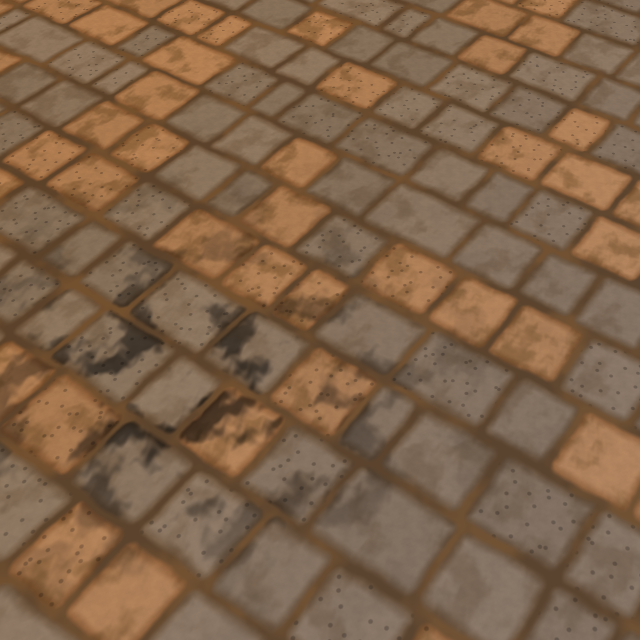
A Shadertoy shader for this texture:

```glsl
// Worn grey and orange paving stones in diagonal rows, seen in perspective.
#define HORIZON 1.068       // height of the vanishing line above the top edge
#define ROW_VANISH -2.344   // x where the rows converge
#define CROSS_VANISH 2.031  // x where the cross joints converge
#define ROW_SCALE 6.975
#define CROSS_SCALE 10.4
#define LENGTH_RATIO 1.25   // mean stone length in row widths
#define JITTER 0.55         // variation of stone length
#define JOINT 0.045         // half width of a joint
#define CORNER 0.1
#define ORANGE_SHARE 0.33
#define STAIN 0.62

const vec3 GREY = vec3(0.535, 0.455, 0.375);
const vec3 GREY_DARK = vec3(0.46, 0.375, 0.29);
const vec3 ORANGE = vec3(0.68, 0.495, 0.335);
const vec3 ORANGE_DARK = vec3(0.55, 0.395, 0.245);
const vec3 MORTAR = vec3(0.36, 0.265, 0.175);
const vec3 MORTAR_LIGHT = vec3(0.45, 0.32, 0.19);

float hash(vec2 c) {
    return fract(sin(dot(c, vec2(127.1, 311.7))) * 43758.5);
}

// Layered, rotated sines, roughly -1 to 1.
float waves(vec2 p) {
    float sum = 0.0, amp = 0.5;
    for (int i = 0; i < 5; i++) {
        sum += amp * sin(p.x + 1.6 * sin(p.y));
        p = mat2(0.8, 0.6, -0.6, 0.8) * p * 1.75 + 2.3;
        amp *= 0.62;
    }
    return sum;
}

// Distance to the nearest scattered point.
float cellular(vec2 p) {
    vec2 base = floor(p);
    float nearest = 2.0;
    for (int y = -1; y <= 1; y++)
        for (int x = -1; x <= 1; x++) {
            vec2 c = base + vec2(x, y);
            vec2 point = c + vec2(hash(c), hash(c + 37.0));
            nearest = min(nearest, distance(p, point));
        }
    return nearest;
}

// Position of a cross joint along its row.
float crossJoint(float i, float row) {
    return i + JITTER * (hash(vec2(i, row)) - 0.5);
}

float roundedBox(vec2 p, vec2 halfSize, float radius) {
    vec2 q = abs(p) - halfSize + radius;
    return length(max(q, 0.0)) + min(max(q.x, q.y), 0.0) - radius;
}

void mainImage(out vec4 fragColor, in vec2 fragCoord) {
    vec2 uv = fragCoord / iResolution.xy;

    // Project the canvas onto the ground: x along the row, y across rows.
    float depth = 1.0 - uv.y + HORIZON;
    vec2 ground = vec2(-CROSS_SCALE * (CROSS_VANISH - uv.x),
                       -ROW_SCALE * (uv.x - ROW_VANISH)) / depth;
    ground.y += 18.35;
    float pixel = fwidth(ground.y);
    vec2 bent = ground + 0.022 * vec2(waves(ground * 4.0), waves(ground.yx * 4.0 + 9.0));

    // Find the stone: row first, then the two joints around the point.
    float row = floor(bent.y);
    float along = bent.x + hash(vec2(row, 5.0));
    float i = floor(along);
    if (along < crossJoint(i, row)) i -= 1.0;
    else if (along >= crossJoint(i + 1.0, row)) i += 1.0;
    float start = crossJoint(i, row), end = crossJoint(i + 1.0, row);
    vec2 id = vec2(i, row);

    vec2 local = vec2((along - 0.5 * (start + end)) * LENGTH_RATIO, bent.y - row - 0.5);
    vec2 halfSize = vec2(0.5 * (end - start) * LENGTH_RATIO, 0.5);
    float gap = JOINT * (0.6 + 0.8 * hash(id + 11.0));
    float d = roundedBox(local, halfSize - gap, CORNER);

    // Stone colour; pairs of neighbours tend to agree.
    float pick = hash(mix(id, vec2(floor(i / 2.0), row), step(0.6, hash(id + 3.0))) + 71.0);
    float orange = step(pick, ORANGE_SHARE);
    float mottle = waves(local * 4.5 + 40.0 * hash(id + 23.0));
    float worn = smoothstep(0.0, 1.1, mottle + 0.6 * hash(id + 47.0) - 0.1);
    vec3 color = mix(mix(GREY, GREY_DARK, 0.7 * worn), mix(ORANGE, ORANGE_DARK, worn), orange);
    color *= 0.96 + 0.09 * hash(id + 61.0);
    color *= 1.0 + 0.025 * waves(ground * 22.0);

    // Small pits.
    float pit = 1.0 - smoothstep(0.06, 0.16, cellular(ground * 5.0));
    color *= 1.0 - 0.22 * pit * step(0.6, hash(id + 83.0));

    // Dark stains gather in the lower left and fade outwards.
    vec2 toStain = (uv - vec2(0.28, 0.38)) / vec2(0.34, 0.23);
    float patches = smoothstep(-0.05, 0.65, waves(ground * vec2(3.6, 3.0) + 1.7));
    color *= 1.0 - STAIN * patches * exp(-dot(toStain, toStain));

    // Rounded, dirty rims and the joints between stones.
    color = mix(color, color * vec3(0.82, 0.76, 0.68), smoothstep(-0.13, 0.0, d));
    vec3 mortar = mix(MORTAR, MORTAR_LIGHT, smoothstep(-0.5, 0.7, waves(ground * 2.3 + 4.0)));
    float soft = max(0.035, pixel);
    color = mix(color, mortar, smoothstep(-soft, soft, d));

    // Warm light at the upper left, cooler at the lower right.
    color *= mix(vec3(1.01, 0.98, 0.93), vec3(0.98, 1.0, 1.06), smoothstep(-0.8, 0.8, uv.x - uv.y));
    fragColor = vec4(color, 1.0);
}
```
